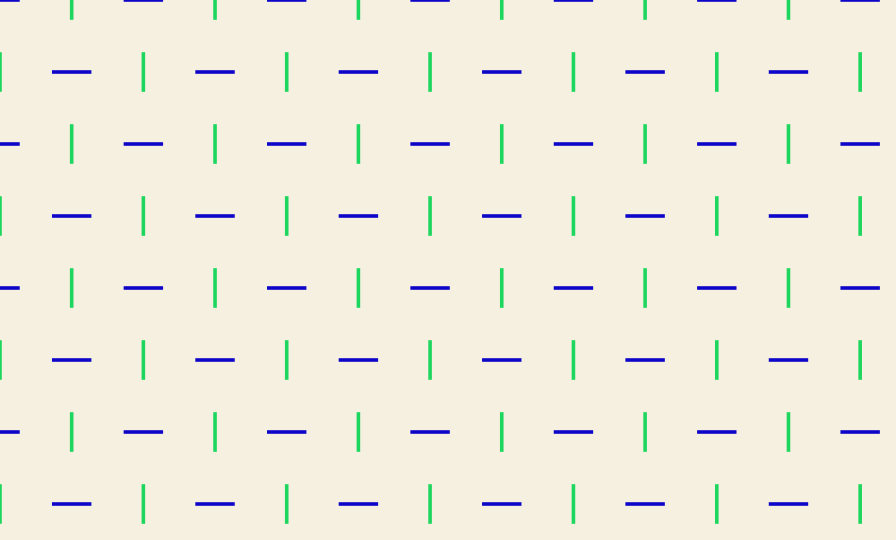
A WebGL 1 fragment shader for this pattern:

```glsl
precision highp float;
// Checkered grid of short dashes: blue lying flat, green standing upright, on cream.

uniform vec2 u_resolution;

#define GRID_COUNT vec2(12.5, 7.5)  // cells across and down the canvas
#define DASH_LENGTH 0.55            // in cells
#define DASH_WIDTH 0.05             // in cells
#define CREAM vec3(0.96, 0.94, 0.875)
#define BLUE vec3(0.05, 0.02, 0.78)
#define GREEN vec3(0.11, 0.84, 0.37)

// Share of a pixel covered by a centred box; all sizes in cells.
float boxCoverage(vec2 offset, vec2 halfSize, vec2 pixel) {
  vec2 inside = clamp((halfSize - abs(offset)) / pixel + 0.5, 0.0, 1.0);
  return inside.x * inside.y;
}

void main() {
  // Grid coordinates, with a dash centred on the top left corner.
  vec2 uv = gl_FragCoord.xy / u_resolution;
  vec2 grid = vec2(uv.x, 1.0 - uv.y) * GRID_COUNT;
  vec2 pixel = GRID_COUNT / u_resolution;

  vec2 cell = floor(grid + 0.5);
  vec2 offset = grid - cell;

  // Alternate direction and colour like a checkerboard.
  float upright = mod(cell.x + cell.y, 2.0);
  vec2 flatHalf = 0.5 * vec2(DASH_LENGTH, DASH_WIDTH);
  vec2 halfSize = mix(flatHalf, flatHalf.yx, upright);
  vec3 ink = mix(BLUE, GREEN, upright);

  float coverage = boxCoverage(offset, halfSize, pixel);
  gl_FragColor = vec4(mix(CREAM, ink, coverage), 1.0);
}
```
